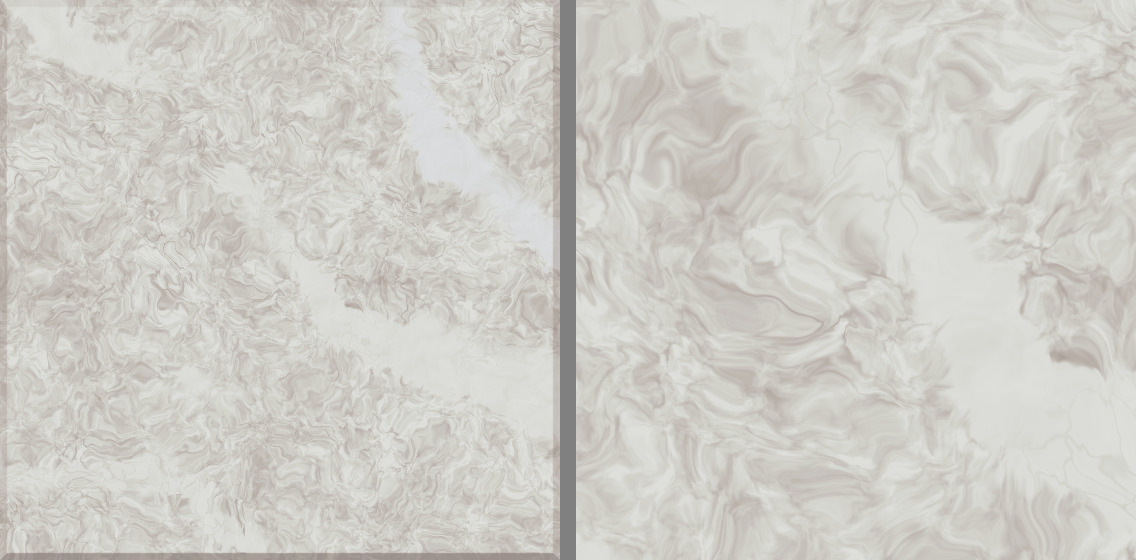
Left, the full canvas; right, a detail of the centre.
This texture is drawn by a WebGL 1 fragment shader. Its source:

```glsl
precision highp float;
// A bevelled slab of pale travertine: mottled grey-beige stone from warped
// gradient noise, thin mineral contours, and diagonal chalky veins that are
// bent capsules with eroded rims and Voronoi cracks. One tone drives a ramp.
uniform vec2 u_resolution;

const vec3 UMBER = vec3(0.61, 0.57, 0.55);
const vec3 TAUPE = vec3(0.74, 0.71, 0.68);
const vec3 SAND  = vec3(0.78, 0.76, 0.74);
const vec3 ASH   = vec3(0.82, 0.82, 0.79);
const vec3 CHALK = vec3(0.87, 0.87, 0.86);
const float BEVEL_WIDTH = 0.0125;

vec2 hash2(vec2 cell) {
  vec3 h = fract(cell.xyx * vec3(0.1031, 0.1030, 0.0973));
  h += dot(h, h.yzx + 33.33);
  return fract((h.xx + h.yz) * h.zy);
}

float cornerGradient(vec2 cell, vec2 offset) {
  float angle = 6.2832 * hash2(cell).x;
  return dot(vec2(cos(angle), sin(angle)), offset);
}

float gradientNoise(vec2 p) {
  vec2 i = floor(p), f = fract(p);
  vec2 u = f * f * f * (f * (f * 6.0 - 15.0) + 10.0);
  vec2 e = vec2(1.0, 0.0);
  float low = mix(cornerGradient(i, f), cornerGradient(i + e, f - e), u.x);
  float high = mix(cornerGradient(i + e.yx, f - e.yx),
                   cornerGradient(i + e.xx, f - e.xx), u.x);
  return mix(low, high, u.y);
}

float fbm(vec2 p) {
  float sum = 0.0, amplitude = 1.0;
  for (int octave = 0; octave < 4; octave++) {
    sum += amplitude * gradientNoise(p);
    p = mat2(0.8, 0.6, -0.6, 0.8) * p * 2.03 + 17.3;
    amplitude *= 0.55;
  }
  return sum;
}

vec2 warp(vec2 p, float scale, float amount) {
  return p + amount * vec2(fbm(p * scale + 3.7), fbm(p * scale + 51.2));
}

// Thin line along the zero crossings of a field
float contour(float field, float width) {
  return 1.0 - smoothstep(0.0, width, abs(field));
}

// Gap between the two nearest Voronoi seeds: zero on a crack
float cellGap(vec2 p) {
  vec2 i = floor(p);
  float nearest = 8.0, second = 8.0;
  for (int y = -1; y <= 1; y++) {
    for (int x = -1; x <= 1; x++) {
      vec2 cell = i + vec2(float(x), float(y));
      float d = length(cell + hash2(cell) - p);
      second = min(second, max(nearest, d));
      nearest = min(nearest, d);
    }
  }
  return second - nearest;
}

float capsule(vec2 p, vec2 a, vec2 b, float widthA, float widthB) {
  float t = clamp(dot(p - a, b - a) / dot(b - a, b - a), 0.0, 1.0);
  return length(p - mix(a, b, t)) - mix(widthA, widthB, t);
}

// Vein bent at b, with its half widths at a, b and c
float bentVein(vec2 p, vec2 a, vec2 b, vec2 c, vec3 widths) {
  return min(capsule(p, a, b, widths.x, widths.y),
             capsule(p, b, c, widths.y, widths.z));
}

// Brightness factor of the four mitred bevel faces
float bevelShade(vec2 uv, float pixel) {
  vec2 edge = min(uv, 1.0 - uv);
  float side = smoothstep(-pixel, pixel, edge.y - edge.x);
  float face = mix(mix(0.77, 0.96, step(0.5, uv.y)),
                   mix(0.92, 0.90, step(0.5, uv.x)), side);
  float inside = smoothstep(-pixel, pixel, min(edge.x, edge.y) - BEVEL_WIDTH);
  return mix(face, 1.0, inside);
}

vec3 stoneRamp(float tone) {
  vec3 c = mix(UMBER, TAUPE, clamp((tone - 0.61) / 0.13, 0.0, 1.0));
  c = mix(c, SAND, clamp((tone - 0.74) / 0.04, 0.0, 1.0));
  c = mix(c, ASH, clamp((tone - 0.78) / 0.04, 0.0, 1.0));
  return mix(c, CHALK, clamp((tone - 0.82) / 0.05, 0.0, 1.0));
}

void main() {
  vec2 uv = gl_FragCoord.xy / u_resolution;
  float pixel = 1.0 / min(u_resolution.x, u_resolution.y);

  // Mottled ground, its broad clouds stretched down the diagonal
  vec2 flow = warp(uv, 5.0, 0.06);
  vec2 diagonal = mat2(0.77, 0.64, -0.64, 0.77) * flow;
  float clouds = fbm(diagonal.yx * vec2(3.5, 6.5) + 9.0);
  vec2 curl = warp(flow, 24.0, 0.016);
  float tone = 0.819 + 0.045 * clouds + 0.07 * fbm(curl * 24.0)
             + 0.075 * fbm(curl * 85.0 + 40.0);

  // Curled mineral outlines, darkest in rusty patches, and layered strata
  float rust = smoothstep(0.05, 0.55, fbm(uv * 5.0 + 27.0));
  tone -= (0.022 + 0.06 * rust) * contour(gradientNoise(curl * 36.0 + 5.0), 0.13);
  float strata = sin(55.0 * (diagonal.y + 0.12 * clouds));
  float layered = smoothstep(0.0, 0.4, gradientNoise(uv * 4.0 + 12.0));
  tone -= 0.03 * layered * contour(strata, 0.3);

  // Chalky veins with ragged rims
  vec2 v = warp(uv, 6.0, 0.035) + 0.008 * gradientNoise(uv * 38.0);
  float coolVein = bentVein(v, vec2(0.69, 1.02), vec2(0.78, 0.74), vec2(1.02, 0.53), vec3(0.02, 0.045, 0.035));
  float vein = bentVein(v, vec2(0.42, 0.69), vec2(0.61, 0.41), vec2(1.02, 0.28), vec3(0.015, 0.04, 0.075));
  vein = min(vein, bentVein(v, vec2(0.04, 1.02), vec2(0.14, 0.91), vec2(0.27, 0.83), vec3(0.04, 0.035, 0.015)));
  vein = min(vein, bentVein(v, vec2(-0.02, 0.13), vec2(0.25, 0.17), vec2(0.46, 0.01), vec3(0.025, 0.025, 0.02)));
  vein = min(vein, bentVein(v, vec2(0.27, 0.34), vec2(0.34, 0.30), vec2(0.42, 0.29), vec3(0.01, 0.025, 0.01)));
  float erosion = 0.03 * fbm(curl * 27.0 + 70.0);
  float softness = mix(0.005, 0.035, smoothstep(-0.1, 0.4, gradientNoise(uv * 6.0 + 31.0)));
  float chalk = 1.0 - smoothstep(-softness, softness, min(vein, coolVein) + erosion);
  float cracked = smoothstep(-0.15, 0.25, gradientNoise(uv * 5.0 + 63.0));
  float crack = cracked * contour(cellGap(curl * 42.0), 0.12);
  float chalkTone = 0.862 + 0.02 * fbm(curl * 30.0) - 0.045 * crack;
  tone = mix(tone, chalkTone, 0.92 * chalk);

  vec3 color = stoneRamp(tone * bevelShade(uv, pixel));
  float coolTint = chalk * (1.0 - smoothstep(-0.01, 0.02, coolVein));
  gl_FragColor = vec4(color + coolTint * vec3(-0.005, 0.0, 0.018), 1.0);
}
```
